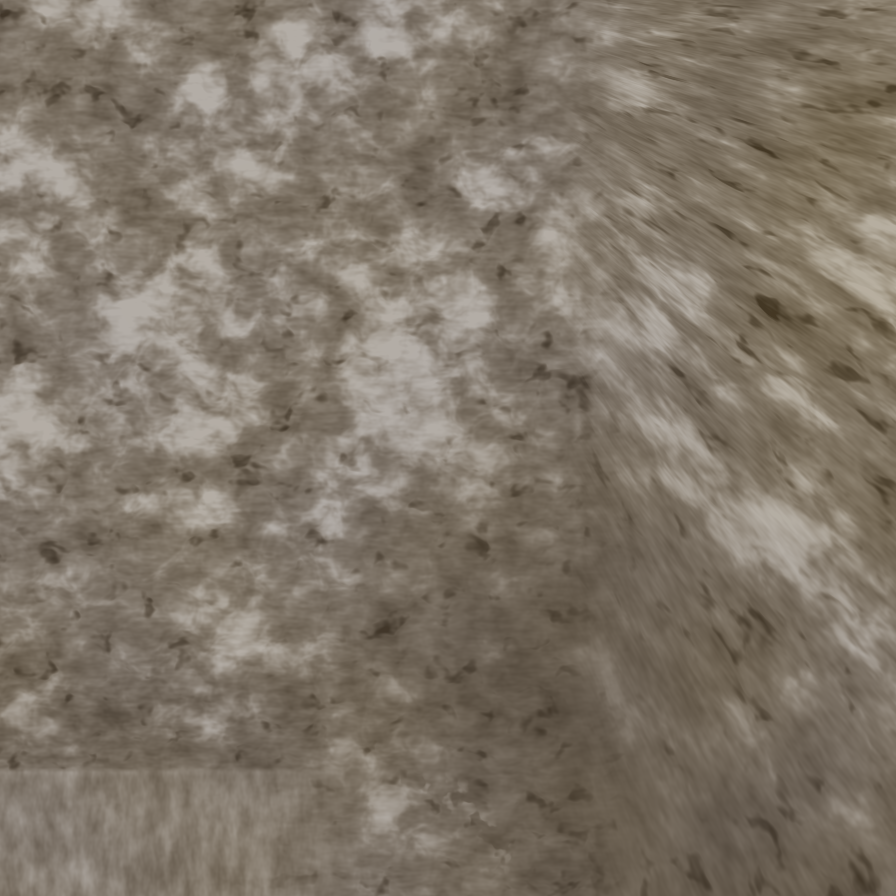
Give the GLSL for this texture, as a Shadertoy shader.

```glsl
// Weathered concrete with pale lime blotches, damp stains, a seam and a low ledge.

vec2 gradientAt(vec2 cell) {
    vec3 h = fract(cell.xyx * vec3(0.1031, 0.1030, 0.0973));
    h += dot(h, h.yzx + 33.33);
    float angle = 6.2832 * fract((h.x + h.y) * h.z);
    return vec2(cos(angle), sin(angle));
}

float gradientNoise(vec2 p) {
    vec2 i = floor(p), f = p - i;
    vec2 u = f * f * f * (f * (f * 6.0 - 15.0) + 10.0);
    vec2 e = vec2(1.0, 0.0);
    float a = dot(gradientAt(i), f);
    float b = dot(gradientAt(i + e.xy), f - e.xy);
    float c = dot(gradientAt(i + e.yx), f - e.yx);
    float d = dot(gradientAt(i + e.xx), f - e.xx);
    return mix(mix(a, b, u.x), mix(c, d, u.x), u.y);
}

float fbm(vec2 p, int octaves) {
    float sum = 0.0, amplitude = 1.0;
    for (int i = 0; i < octaves; i++) {
        sum += amplitude * gradientNoise(p);
        p = mat2(1.6, 1.2, -1.2, 1.6) * p + 17.3;
        amplitude *= 0.6;
    }
    return sum;
}

// Gaussian bump with separate radii
float bump(vec2 p, vec2 center, vec2 radius) {
    vec2 d = (p - center) / radius;
    return exp(-dot(d, d));
}

// Tone offset of the stained surface; fibres run along q.x
float stain(vec2 q, float limeBias, float grit) {
    vec2 warp = 0.008 * vec2(fbm(q * 22.0 + 3.0, 2), fbm(q * 22.0 + 41.0, 2));
    vec2 w = q + warp;
    float blotch = fbm(w * vec2(5.5, 7.0) + 7.0, 5);
    float mottle = fbm(w * vec2(20.0, 24.0) + 23.0, 4);
    float lime = smoothstep(0.0, 0.4, 0.6 * blotch + 0.4 * mottle + limeBias);
    float pits = smoothstep(0.28, 0.75, fbm(w * vec2(27.0, 34.0) + 60.0, 3) - 0.35 * blotch);
    float fibres = fbm(q * vec2(38.0, 120.0), 2);
    return 0.24 * blotch + 0.25 * grit * mottle + 0.28 * lime - 0.38 * pits + 0.15 * fibres;
}

void mainImage(out vec4 fragColor, in vec2 fragCoord) {
    vec2 uv = fragCoord / iResolution.xy;

    // Broad zones: lime band, damp corner, shadowed strip above the ledge
    float limeBand = bump(uv, vec2(0.25, 0.6), vec2(0.42, 0.18));
    float damp = bump(uv, vec2(0.6, 0.28), vec2(0.2, 0.2)) + 0.8 * bump(uv, vec2(0.8, 0.03), vec2(0.3, 0.22));
    float strip = bump(uv, vec2(0.06, 0.2), vec2(0.3, 0.07));
    float limeBias = 0.18 * limeBand - 0.2 * damp - 0.1 * strip;

    // Right side: smears fan out from beyond the upper left
    vec2 ray = uv - vec2(0.3, 1.05);
    vec2 fan = vec2(0.62 * length(ray), 1.05 * atan(ray.y, ray.x)) + 3.0;
    float side = smoothstep(0.6, 0.74, uv.x + 0.03 * gradientNoise(uv * 9.0));
    float calm = 1.0 - 0.4 * min(damp, 1.0);
    float tone = 0.525 + mix(stain(uv, limeBias, 1.2), stain(fan, limeBias, 1.0), side) * calm;
    tone += 0.08 * limeBand - 0.23 * damp - 0.18 * strip;

    // Vertical seam: worn pale edge with a soft shadow beside it
    float seamX = uv.x - 0.645 - 0.004 * gradientNoise(vec2(3.0, uv.y * 12.0));
    float seamSpan = smoothstep(0.22, 0.4, uv.y) * smoothstep(0.8, 0.65, uv.y);
    float wear = smoothstep(-0.1, 0.35, gradientNoise(vec2(8.0, uv.y * 22.0)));
    tone += seamSpan * (0.17 * wear * exp(-pow(seamX / 0.005, 2.0))
          - 0.10 * smoothstep(0.0, 0.01, seamX) * exp(-max(seamX, 0.0) / 0.03));

    // Ledge: lighter face with soft upright streaks and a pale lip
    float ledge = smoothstep(0.144, 0.137, uv.y) * smoothstep(0.46, 0.25, uv.x);
    float face = 0.57 + 0.34 * fbm(uv * vec2(32.0, 17.0) + 5.0, 4) + 0.15 * fbm(uv * vec2(90.0, 30.0), 2);
    tone = mix(tone, face, 0.85 * ledge);
    tone += 0.08 * smoothstep(0.4, 0.2, uv.x) * exp(-pow((uv.y - 0.138) / 0.004, 2.0));

    // Broken, curved scrape beside the ledge
    vec2 s = uv - vec2(0.43, 0.0);
    float scrape = abs(length(s) - 0.135 - 0.02 * fbm(uv * 24.0, 3));
    float chips = smoothstep(-0.05, 0.3, fbm(uv * 38.0, 3));
    tone += 0.35 * chips * exp(-pow(scrape / 0.012, 2.0)) * smoothstep(0.0, 0.05, s.x) * smoothstep(0.01, 0.06, s.y);

    // Earth brown to cool grey, with a yellower cast toward the upper right
    float t = clamp(tone, -0.12, 1.06);
    vec3 color = mix(vec3(0.30, 0.26, 0.21), vec3(0.68, 0.655, 0.625), t);
    color -= max(t * (1.0 - t), 0.0) * vec3(0.0, 0.03, 0.07);
    float earth = bump(uv, vec2(1.0, 0.75), vec2(0.22, 0.35)) + 0.5 * gradientNoise(uv * 6.0 + 90.0);
    color += earth * vec3(0.015, 0.006, -0.03);
    fragColor = vec4(color, 1.0);
}
```
